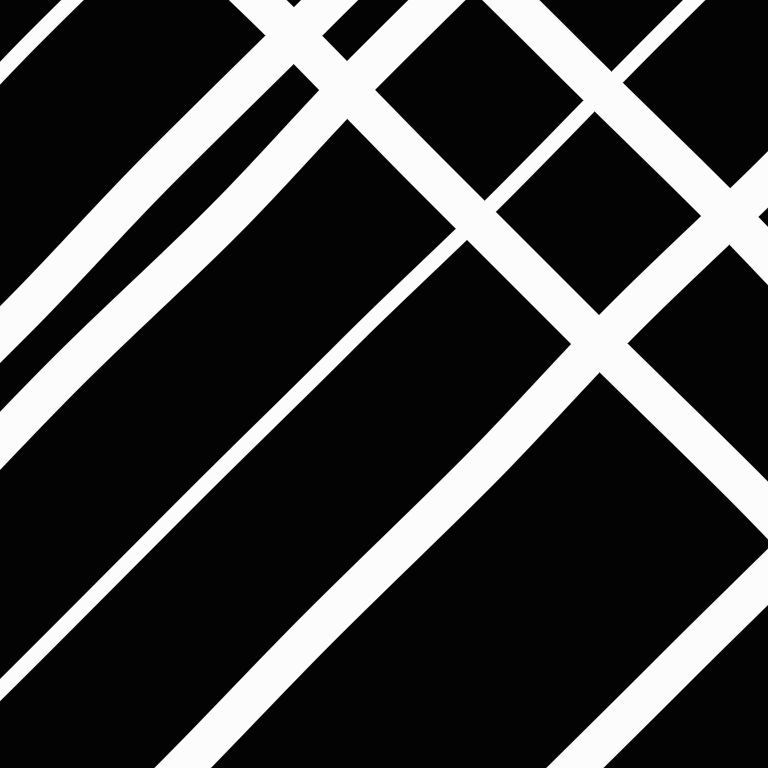
A WebGL 2 fragment shader for this pattern:

```glsl
#version 300 es
precision highp float;

uniform vec2 u_resolution;
out vec4 fragColor;

const vec3 INK = vec3(0.01);
const vec3 CHALK = vec3(0.99);
const float WIDE = 0.0262;    // half width of a broad band
const float NARROW = 0.0103;  // half width of a thin band
const float SQRT_HALF = 0.70711;

float hash(vec2 p) {
    return fract(sin(dot(p, vec2(12.9898, 78.233))) * 43758.5453);
}

// Slow sideways drift along a band, from -1 to 1
float drift(float along, float seed) {
    float cell = floor(along);
    float blend = smoothstep(0.0, 1.0, along - cell);
    return 2.0 * mix(hash(vec2(cell, seed)), hash(vec2(cell + 1.0, seed)), blend) - 1.0;
}

// Coverage of one slightly bent diagonal band
float band(float across, float along, float offset, float halfWidth, float seed, float soft) {
    float bend = 0.006 * drift(along * 2.5, seed);
    float dist = abs(across - offset - bend) * SQRT_HALF - halfWidth;
    return 1.0 - smoothstep(-soft, soft, dist);
}

// Bands climbing to the right: every third is thin, the middle three are shifted
float risingBands(float across, float along, float soft) {
    float cover = 0.0;
    for (int i = 0; i < 6; i++) {
        float n = float(i);
        float shift = (i > 1 && i < 5) ? 0.187 : 0.0;
        float halfWidth = (i % 3 == 0) ? NARROW : WIDE;
        cover = max(cover, band(across, along, 0.1 + 0.33 * n - shift, halfWidth, n, soft));
    }
    return cover;
}

// Broad bands descending to the right, in the upper right only
float fallingBands(float across, float along, float soft) {
    float cover = 0.0;
    for (int i = 0; i < 2; i++) {
        float n = float(i);
        cover = max(cover, band(across, along, 0.332 + 0.334 * n, WIDE, n + 20.0, soft));
    }
    return cover;
}

void main() {
    float size = min(u_resolution.x, u_resolution.y);
    vec2 uv = gl_FragCoord.xy / size;
    float soft = 0.7 / size;

    // Diagonal axes
    float rise = uv.x + 1.0 - uv.y;
    float fall = uv.x - 1.0 + uv.y;

    float cover = max(risingBands(rise, fall, soft), fallingBands(fall, rise, soft));
    fragColor = vec4(mix(INK, CHALK, cover), 1.0);
}
```
